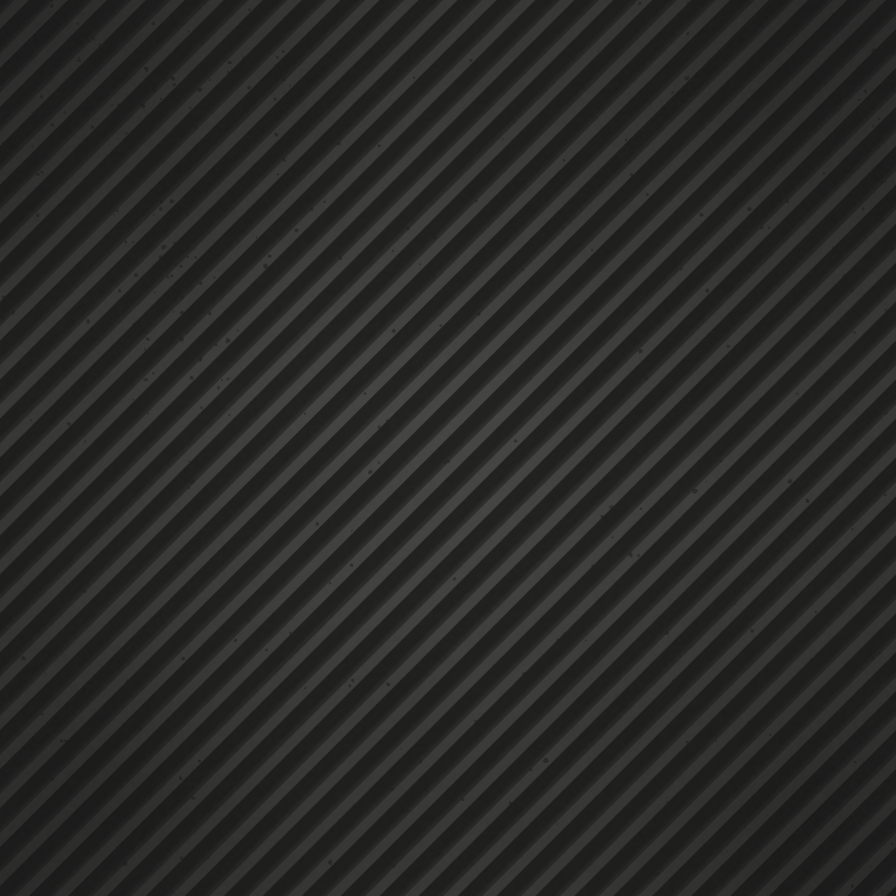
Reproduce this pattern procedurally as a Shadertoy shader.

```glsl
// Charcoal diagonal ridges, softly lit from the centre, with sparse worn specks.

const float TAU = 6.2831853;
const float RIDGES = 23.0;   // repeats across and down

float hash(vec2 p, float seed) {
    vec3 q = fract(vec3(p.xyx) * 0.1031 + seed * 0.137);
    q += dot(q, q.yzx + 33.33);
    return fract((q.x + q.y) * q.z);
}

// Value noise that wraps after a whole number of cells
float wrapNoise(vec2 uv, float cells, float seed) {
    vec2 p = uv * cells;
    vec2 i = floor(p);
    vec2 f = fract(p);
    f = f * f * (3.0 - 2.0 * f);
    float a = hash(mod(i, cells), seed);
    float b = hash(mod(i + vec2(1.0, 0.0), cells), seed);
    float c = hash(mod(i + vec2(0.0, 1.0), cells), seed);
    float d = hash(mod(i + vec2(1.0, 1.0), cells), seed);
    return mix(mix(a, b, f.x), mix(c, d, f.x), f.y);
}

// Periodic light: 1 in the centre, 0.5 at mid edges, 0 in the corners
float centreGlow(vec2 uv) {
    vec2 c = cos(TAU * uv);
    return 0.5 - 0.25 * (c.x + c.y);
}

// x: flat lit face, y: soft slope leading up to it
vec2 ridgeProfile(float phase, float blur) {
    float t = fract(phase);
    float fall = 1.0 - smoothstep(0.66 - blur, 0.66 + blur, t);
    float face = smoothstep(0.30 - blur, 0.30 + blur, t) * fall;
    float slope = smoothstep(0.06, 0.27, t) * fall;
    return vec2(face, slope);
}

// One small ragged chip in a random share of the cells
float specks(vec2 uv, float cells, float density, float seed, float pixel) {
    vec2 id = mod(floor(uv * cells), cells);
    vec2 centre = 0.35 + 0.3 * vec2(hash(id, seed), hash(id, seed + 1.0));
    vec2 d = fract(uv * cells) - centre;
    float radius = mix(0.10, 0.27, hash(id, seed + 2.0));
    float ragged = 0.2 * (wrapNoise(uv, cells * 4.0, seed) - 0.5);
    float blur = max(0.05, pixel * cells * 0.7);
    float chip = 1.0 - smoothstep(-blur, blur, length(d) - radius + ragged);
    return chip * step(1.0 - density, hash(id, seed + 3.0));
}

void mainImage(out vec4 fragColor, in vec2 fragCoord) {
    vec2 uv = fragCoord / iResolution.xy;
    float pixel = 1.0 / min(iResolution.x, iResolution.y);
    float glow = centreGlow(uv);

    // Ridges
    float blur = max(0.03, pixel * RIDGES);
    vec2 ridge = ridgeProfile(RIDGES * (uv.x - uv.y) - 0.08, blur);
    vec3 groove = mix(vec3(0.108, 0.108, 0.107), vec3(0.132, 0.132, 0.126), glow);
    vec3 slope = mix(vec3(0.132, 0.132, 0.131), vec3(0.180, 0.180, 0.174), glow);
    vec3 face = mix(vec3(0.170, 0.170, 0.168), vec3(0.268, 0.268, 0.258), glow);
    vec3 color = mix(mix(groove, slope, ridge.y), face, ridge.x);

    // Wear, gathered towards the upper left
    vec2 fromPatch = abs(fract(uv - vec2(0.18, 0.76) + 0.5) - 0.5);
    float patchArea = 1.0 - smoothstep(0.05, 0.32, length(fromPatch));
    float clumps = smoothstep(0.45, 0.75, wrapNoise(uv, 12.0, 5.0));
    float density = 0.012 + 0.13 * patchArea * clumps;
    float wear = max(specks(uv, 96.0, density, 11.0, pixel),
                     specks(uv, 131.0, density, 23.0, pixel));
    color = mix(color, groove, 0.6 * wear);

    // Uneven tone and fine grain
    color *= 1.0 + 0.05 * (wrapNoise(uv, 9.0, 2.0) - 0.5);
    color += 0.008 * (wrapNoise(uv, 256.0, 7.0) - 0.5);

    fragColor = vec4(color, 1.0);
}
```
